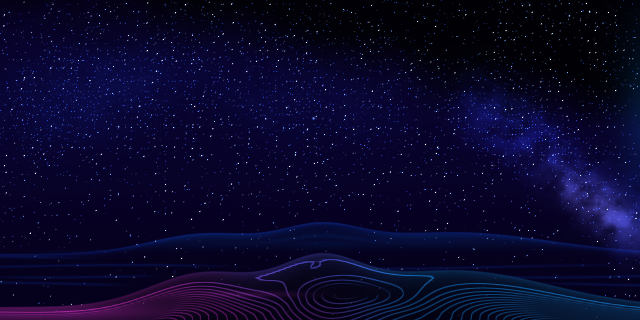
Reproduce this background procedurally as a WebGL 2 fragment shader.

```glsl
#version 300 es
precision highp float;
// Starry night sky with a drifting galaxy band above two glowing wave ridges.
// Sky: gaussian glows times fractal noise, plus hashed star grids.
// Ridges: sums of bell curves; the front one is filled with contour lines.

uniform vec2 u_resolution;
out vec4 outColor;

const vec3 NIGHT = vec3(0.028, 0.006, 0.155);
const vec3 VOID = vec3(0.003, 0.001, 0.02);
const vec3 HAZE = vec3(0.012, 0.035, 0.12);
const vec3 GALAXY_BLUE = vec3(0.04, 0.06, 0.26);
const vec3 GALAXY_CORE = vec3(0.20, 0.19, 0.32);
const vec3 EDGE_TEAL = vec3(0.01, 0.09, 0.16);
const vec3 BACK_BLUE = vec3(0.03, 0.15, 0.46);
const vec3 PINK = vec3(0.66, 0.14, 0.58);
const vec3 LILAC = vec3(0.34, 0.34, 0.86);
const vec3 CYAN = vec3(0.06, 0.48, 0.76);
const vec2 HOLLOW = vec2(1.10, 0.09);   // centre of the dark hollow
const float FRONT_BASE = 0.04;
const float BACK_BASE = 0.206;
const float BACK_SCALE = 0.59;
const float RIDGE_LINES = 52.0;
const float RING_LINES = 36.0;
const float LINE_WIDTH = 0.0012;
const float STAR_RADIUS = 0.0023;

float hash(vec2 p) {
  return fract(sin(dot(p, vec2(127.1, 311.7))) * 43758.5453);
}

float noise(vec2 p) {
  vec2 i = floor(p), f = fract(p);
  f = f * f * (3.0 - 2.0 * f);
  return mix(mix(hash(i), hash(i + vec2(1, 0)), f.x),
             mix(hash(i + vec2(0, 1)), hash(i + vec2(1, 1)), f.x), f.y);
}

float fbm(vec2 p) {
  float sum = 0.0, amp = 0.5;
  for (int i = 0; i < 5; i++) {
    sum += amp * noise(p);
    p = p * 2.03 + 7.3;
    amp *= 0.5;
  }
  return sum;
}

float bell(float x, float centre, float width) {
  float t = (x - centre) / width;
  return exp(-t * t);
}

float glow(vec2 p, vec2 centre, vec2 radius) {
  vec2 q = (p - centre) / radius;
  return exp(-dot(q, q));
}

// Shared outline of both ridges
float ridge(float x) {
  return 0.105 * bell(x, 0.64, 0.24) + 0.115 * bell(x, 1.0, 0.175)
       + 0.115 * bell(x, 1.42, 0.42);
}

// One jittered star per cell, kept with the given chance
float stars(vec2 p, float cells, float chance, float radius) {
  vec2 id = floor(p * cells);
  vec2 jitter = 0.2 + 0.6 * vec2(hash(id + 3.1), hash(id + 17.7));
  vec2 d = (p - (id + jitter) / cells) / radius;
  d = vec2(d.x + d.y, 1.35 * (d.x - d.y)) * 0.75;   // slight diagonal stretch
  float power = 0.2 + 1.3 * pow(hash(id + 41.3), 2.0);
  return step(hash(id + 8.9), chance) * power * exp(-dot(d, d));
}

vec3 sky(vec2 p) {
  float cloud = fbm(p * 5.0), grain = fbm(p * 22.0 + 9.0);
  float dark = smoothstep(-0.13, 0.11, p.y + 0.2 * p.x - 1.02 + 0.2 * (cloud - 0.5));
  vec3 col = mix(NIGHT, VOID, dark);
  col *= mix(0.7, 1.0, smoothstep(0.1, 0.5, p.y));

  // Soft blue hazes on the left and in the middle
  float haze = glow(p, vec2(0.25, 0.70 + 0.2 * (p.x - 0.25)), vec2(0.48, 0.15))
             + 0.8 * glow(p, vec2(1.0, 0.68), vec2(0.30, 0.13));
  col += HAZE * haze * (0.25 + 1.1 * cloud) * (0.6 + 0.7 * grain);

  // Galaxy band running down to the right
  float along = clamp((p.x - 1.48) / 0.46, 0.0, 1.0);
  float axis = mix(0.66, 0.31, along) + 0.05 * sin(along * 3.14159);
  float band = bell(p.y, axis, 0.11) * smoothstep(1.36, 1.56, p.x);
  float dust = smoothstep(0.25, 0.7, 0.4 * cloud + 0.6 * grain);
  col += GALAXY_BLUE * band * (0.15 + 1.0 * dust);
  col += GALAXY_CORE * glow(p, vec2(1.87, 0.36 - 0.6 * (p.x - 1.87)), vec2(0.13, 0.07))
       * (0.25 + 1.2 * dust);
  col += EDGE_TEAL * glow(p, vec2(2.03, 0.65), vec2(0.09, 0.25));

  // Large white stars and fine blue star dust
  float thin = mix(0.25, 1.0, smoothstep(0.15, 0.6, p.y));
  col += vec3(0.85, 0.95, 1.0) * stars(p, 34.0, 0.5 * thin, STAR_RADIUS);
  col += vec3(0.5, 0.68, 0.95) * stars(p + 5.3, 47.0, 0.32 * thin, STAR_RADIUS * 0.9);
  float fine = 0.12 + 0.35 * haze + 0.5 * band;
  col += vec3(0.12, 0.24, 0.6) * stars(p + 2.7, 95.0, fine * thin, STAR_RADIUS * 0.9);
  return col + vec3(0.4, 0.6, 1.0) * glow(p, vec2(0.98, 0.63), vec2(0.0035));
}

void main() {
  vec2 p = gl_FragCoord.xy / u_resolution.y;
  float px = 1.0 / u_resolution.y;
  float shape = ridge(p.x);
  vec3 col = sky(p);

  // Back ridge: translucent band with a bright rim and a flat lower edge
  float backDepth = BACK_BASE + BACK_SCALE * shape - p.y;
  float backIn = smoothstep(-px, px, backDepth);
  float veil = backIn * smoothstep(0.205, 0.255, p.y);
  float streak = noise(vec2(p.x * 3.0, p.y * 90.0 - shape * 40.0));
  col = mix(col, BACK_BLUE * 0.7, veil * (0.25 + 0.4 * streak));
  col += BACK_BLUE * backIn * 0.6 * exp(-max(backDepth, 0.0) / 0.006);

  // Faint level streaks between the ridges
  for (int i = 0; i < 6; i++) {
    float k = float(i);
    float level = 0.085 + 0.027 * k + 0.006 * sin(p.x * 4.0 + k * 2.1);
    float reach = smoothstep(0.4, 0.8, noise(vec2(p.x * 2.2 + k * 5.7, k)));
    col += BACK_BLUE * 0.3 * reach * bell(p.y, level, 0.004);
  }

  // Front ridge: dark body
  float depth = FRONT_BASE + shape - p.y;
  float inside = smoothstep(-px, px, depth);
  float below = max(depth, 0.0);
  col = mix(col, vec3(0.012, 0.008, 0.06), 0.82 * inside);

  // Tint runs from pink through lilac to cyan
  vec3 tint = mix(PINK, LILAC, smoothstep(0.4, 0.95, p.x - 2.0 * below));
  tint = mix(tint, CYAN, smoothstep(0.98, 1.32, p.x));

  // Contours follow the crest, then turn back in arcs around the hollow
  float ring = length((p - HOLLOW) * vec2(1.0, 3.0));
  float bend = smoothstep(0.0, 0.14, depth);
  float field = RIDGE_LINES * depth - RING_LINES * ring * bend
              + 2.0 * bend * noise(p * vec2(5.0, 12.0));
  float slope = max(fwidth(field) / px, 1.0);
  float gap = abs(fract(field) - 0.5) / slope;
  float line = 1.0 - smoothstep(LINE_WIDTH - 0.5 * px, LINE_WIDTH + 0.7 * px, gap);
  line = mix(line, 0.3, smoothstep(0.3, 0.7, slope * px));
  float open = smoothstep(0.06, 0.20, length((p - HOLLOW) * vec2(1.0, 5.0)));
  float fade = mix(0.45, 0.75, exp(-below / 0.05));
  col += tint * inside * line * open * fade;

  // Glowing crest and the pink pool at the lower left
  float crest = 0.26 * exp(-below / 0.035) + 0.14 * exp(-below / 0.005);
  col += tint * inside * crest;
  col += PINK * inside * 0.2 * glow(p, vec2(0.15, 0.025), vec2(0.38, 0.022));
  col += PINK * inside * 0.2 * glow(p, vec2(0.78, 0.08), vec2(0.17, 0.01));

  outColor = vec4(clamp(col, 0.0, 1.0), 1.0);
}
```
